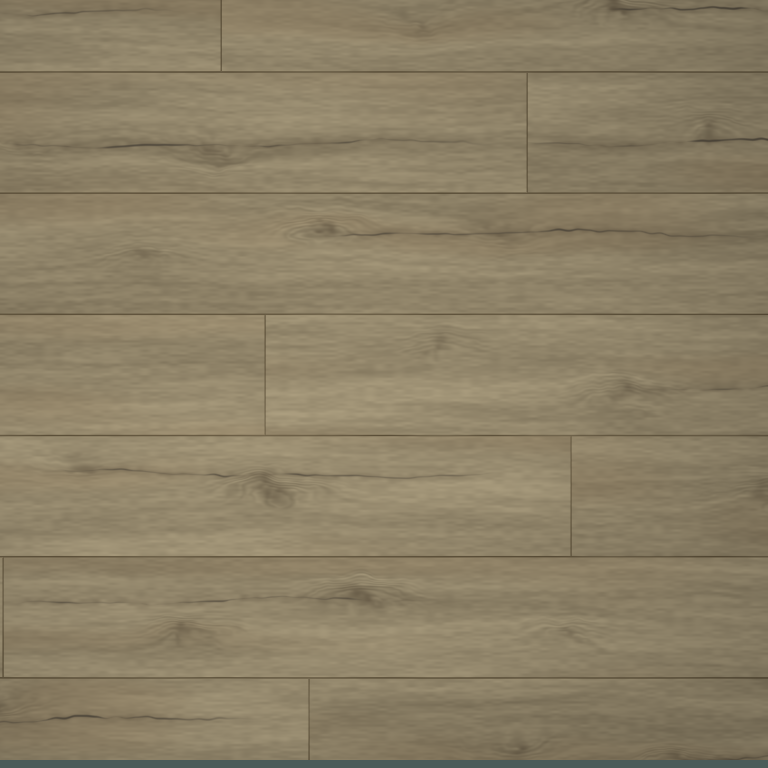
Write a Shadertoy shader that draws this texture.

```glsl
const float ROW_HEIGHT = 0.1578;
const float FIRST_SEAM = 0.9063;     // height of the topmost full seam
const float PLANK_LENGTH = 1.138;
const float FIRST_JOINT = 0.288;     // joint position in the top row
const float ROW_SHIFT = 0.3984;      // stagger from one row to the next
const float SEAM_HALF = 0.0010;
const float JOINT_HALF = 0.0008;
const float STRIP_HEIGHT = 0.0104;
const float LIGHT_FALLOFF = 0.34;
const int KNOTS = 3;
const vec3 WOOD_DARK = vec3(0.40, 0.36, 0.28);
const vec3 WOOD_LIGHT = vec3(0.64, 0.59, 0.475);
const vec3 WOOD_WARM = vec3(0.52, 0.445, 0.335);
const vec3 CRACK_COLOR = vec3(0.28, 0.255, 0.215);
const vec3 KNOT_COLOR = vec3(0.35, 0.305, 0.235);
const vec3 SEAM_COLOR = vec3(0.29, 0.245, 0.165);
const vec3 STRIP_COLOR = vec3(0.29, 0.36, 0.35);

float hash(vec2 p) {
    vec3 q = fract(vec3(p.xyx) * 0.1031);
    q += dot(q, q.yzx + 33.33);
    return fract((q.x + q.y) * q.z);
}

float noise(vec2 p) {
    vec2 i = floor(p), f = fract(p);
    f = f * f * (3.0 - 2.0 * f);
    return mix(mix(hash(i), hash(i + vec2(1, 0)), f.x),
               mix(hash(i + vec2(0, 1)), hash(i + vec2(1, 1)), f.x), f.y);
}

// Layered sines: slow meander along the plank
float meander(float x, float seed) {
    float phase = seed * 40.0;
    return 0.5 * sin(x * 9.0 + phase) + 0.3 * sin(x * 23.0 + phase * 2.3)
         + 0.12 * sin(x * 61.0 + phase * 3.7);
}

float coverage(float dist, float halfWidth, float px) {
    return 1.0 - smoothstep(halfWidth - 0.5 * px, halfWidth + 0.5 * px, abs(dist));
}

// p: position from the plank's left end and centre line
vec3 plankColor(vec2 p, vec2 id, float px) {
    float seed = hash(id + 17.0);
    vec2 shift = vec2(seed * 90.0, hash(id + 41.0) * 70.0);
    vec2 wobble = vec2(noise(p * vec2(28.0, 50.0) + shift),
                       noise(p * vec2(35.0, 60.0) + shift.yx)) - 0.5;
    float rough = noise(p * vec2(110.0, 190.0) + shift);
    float field = p.y + 0.006 * meander(p.x, seed);
    float core = 0.0, swirl = 0.0, crackY = 0.0;

    // Knots bend the grain into closed rings
    for (int k = 0; k < KNOTS; k++) {
        vec2 key = id * 5.0 + vec2(float(k) * 13.0 + 3.0, 7.0);
        float strength = mix(0.4, 1.0, hash(key + 2.0));
        vec2 centre = vec2(0.25 + 0.24 * float(k) + 0.05 * (hash(key) - 0.5),
                           0.09 * (hash(key + 5.0) - 0.5));
        vec2 d = p - centre + wobble * vec2(0.028, 0.018);
        d.x += (hash(key + 4.0) - 0.5) * 2.0 * d.y;
        vec2 r = d / vec2(0.062, 0.022);
        vec2 e = d / vec2(0.014, 0.013);
        float ring = exp(-dot(r, r));
        field += 0.036 * strength * ring * (hash(key + 9.0) > 0.5 ? 1.0 : -1.0);
        core += strength * exp(-dot(e, e)) * (0.15 + rough);
        swirl += strength * ring;
        if (k == 1) crackY = centre.y * 0.7;
    }
    swirl = min(swirl, 1.0);

    // Broad bands, growth rings and fine pores
    float band = noise(vec2(p.x * 2.5, field * 36.0) + shift);
    float streak = noise(vec2(p.x * 9.0, field * 150.0) + shift.yx);
    float pores = noise(vec2(p.x * 80.0, p.y * 330.0) + shift);
    float rings = sin(field * 800.0 + 6.0 * band + 3.0 * rough);
    float tone = 0.62 + 0.12 * (seed - 0.5) + 0.32 * (band - 0.5)
               + 0.22 * (streak - 0.5) + 0.20 * (pores - 0.5);
    tone += rings * (0.015 + 0.11 * swirl) - 0.12 * swirl;
    vec3 color = mix(WOOD_DARK, WOOD_LIGHT, tone);
    float warm = noise(vec2(p.x * 3.0, field * 20.0) + shift + 50.0);
    color = mix(color, WOOD_WARM, 0.28 * smoothstep(0.5, 0.95, warm));
    color = mix(color, KNOT_COLOR, 0.75 * clamp(core, 0.0, 1.0));

    // Long broken crack with a soft stain, fading in and out
    float start = hash(id + 71.0) > 0.65 ? 0.0 : 0.47;
    float extent = smoothstep(start - 0.02, start + 0.05, p.x)
                 * (1.0 - smoothstep(start + 0.42, start + 0.66, p.x));
    float jag = noise(vec2(p.x * 75.0, 9.0) + shift) - 0.5;
    float d = p.y - crackY - 0.007 * meander(p.x, seed + 0.3) - 0.003 * jag;
    float vary = noise(vec2(p.x * 30.0, 3.0) + shift);
    float stain = exp(-abs(d) / 0.005) * extent;
    float crack = coverage(d, 0.0003 + 0.0011 * vary, 2.0 * px) * extent;
    color = mix(color, KNOT_COLOR, 0.34 * stain * (0.5 + rough));
    return mix(color, CRACK_COLOR, crack * smoothstep(0.1, 0.9, vary) * 0.8);
}

void mainImage(out vec4 fragColor, in vec2 fragCoord) {
    float px = 1.0 / iResolution.y;
    vec2 uv = fragCoord * px;

    // Staggered plank layout, rows counted downwards
    float down = (FIRST_SEAM - uv.y) / ROW_HEIGHT + 1.0;
    float row = floor(down);
    float along = (uv.x - FIRST_JOINT - ROW_SHIFT * row) / PLANK_LENGTH;
    vec2 id = vec2(row, floor(along) + 8.0);
    vec2 local = vec2(fract(along) * PLANK_LENGTH, (0.5 - fract(down)) * ROW_HEIGHT);
    vec3 color = plankColor(local, id, px);

    // Seams between rows and joints between plank ends, unevenly worn
    float seamDist = 0.5 * ROW_HEIGHT - abs(local.y);
    float jointDist = min(local.x, PLANK_LENGTH - local.x);
    float gap = max(coverage(seamDist, SEAM_HALF, 1.3 * px),
                    coverage(jointDist, JOINT_HALF, 1.3 * px));
    float wear = noise(uv * 14.0 + row * 7.0);
    color = mix(color, SEAM_COLOR, gap * mix(0.5, 0.85, wear));

    // Light falloff and the strip along the bottom
    vec2 away = uv - vec2(0.36, 0.5);
    color *= 1.07 - LIGHT_FALLOFF * dot(away, away);
    color = mix(color, STRIP_COLOR, coverage(uv.y, STRIP_HEIGHT, px));
    fragColor = vec4(color, 1.0);
}
```
